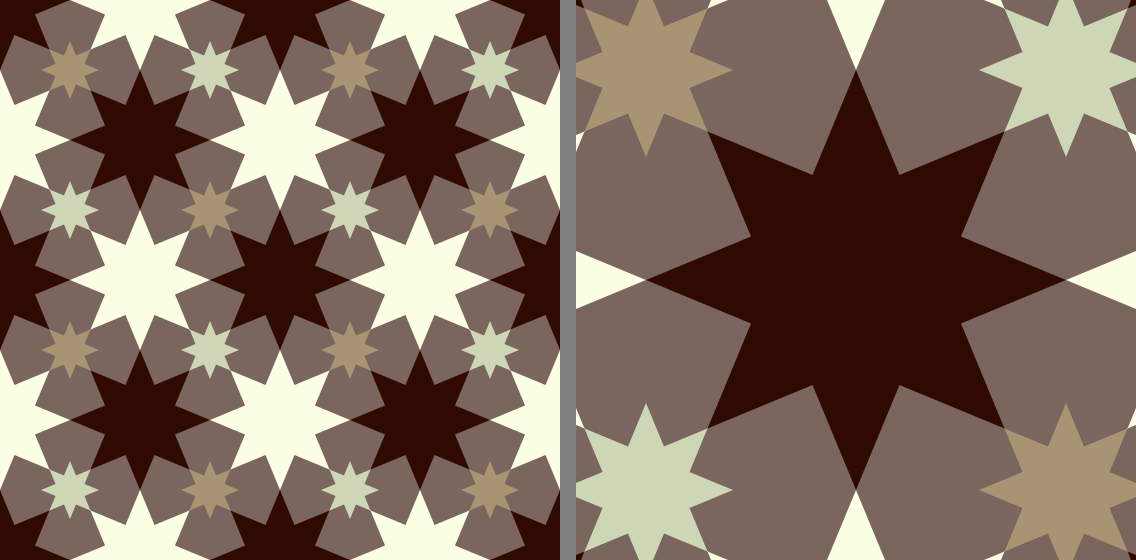
Left: the whole. Right: its middle third, enlarged.
Write a WebGL 1 fragment shader that draws this pattern.

```glsl
precision highp float;

uniform vec2 u_resolution;

const float CELLS = 4.0;            // star cells across and down (even, so it tiles)
const float LARGE_RADIUS = 0.5;     // centre to tip, in cells
const float SMALL_RADIUS = 0.2071;  // fills the gap between diagonal tips
const float EDGE_PIXELS = 1.0;      // width of the smoothed edge

const vec3 GROUND = vec3(0.48, 0.40, 0.37);
const vec3 DARK = vec3(0.19, 0.04, 0.005);
const vec3 CREAM = vec3(0.985, 1.0, 0.89);
const vec3 SAGE = vec3(0.805, 0.84, 0.71);
const vec3 TAN = vec3(0.66, 0.58, 0.45);

const float SIN_22_5 = 0.382683;
const float COS_22_5 = 0.923880;

// Signed distance to the edge lines of an eight-pointed {8/3} star
float starDistance(vec2 p, float radius) {
  p = abs(p);
  p = vec2(max(p.x, p.y), min(p.x, p.y));
  // Fold the 45 degree wedge in half
  vec2 foldNormal = vec2(-SIN_22_5, COS_22_5);
  p -= 2.0 * max(dot(p, foldNormal), 0.0) * foldNormal;
  return dot(p, vec2(SIN_22_5, COS_22_5)) - radius * SIN_22_5;
}

float coverage(float dist, float edgeWidth) {
  return clamp(0.5 - dist / edgeWidth, 0.0, 1.0);
}

// 0 or 1 in a checkerboard of cells
float parity(vec2 cell) {
  return mod(cell.x + cell.y, 2.0);
}

void main() {
  vec2 grid = gl_FragCoord.xy / u_resolution * CELLS;
  float edgeWidth = EDGE_PIXELS * CELLS / min(u_resolution.x, u_resolution.y);

  // Large stars on the lattice corners
  vec2 corner = floor(grid + 0.5);
  vec3 largeColor = mix(DARK, CREAM, parity(corner));
  float large = coverage(starDistance(grid - corner, LARGE_RADIUS), edgeWidth);

  // Small stars in the cell centres
  vec2 cell = floor(grid);
  vec3 smallColor = mix(SAGE, TAN, parity(cell));
  float small = coverage(starDistance(grid - cell - 0.5, SMALL_RADIUS), edgeWidth);

  vec3 color = mix(GROUND, largeColor, large);
  color = mix(color, smallColor, small);
  gl_FragColor = vec4(color, 1.0);
}
```
